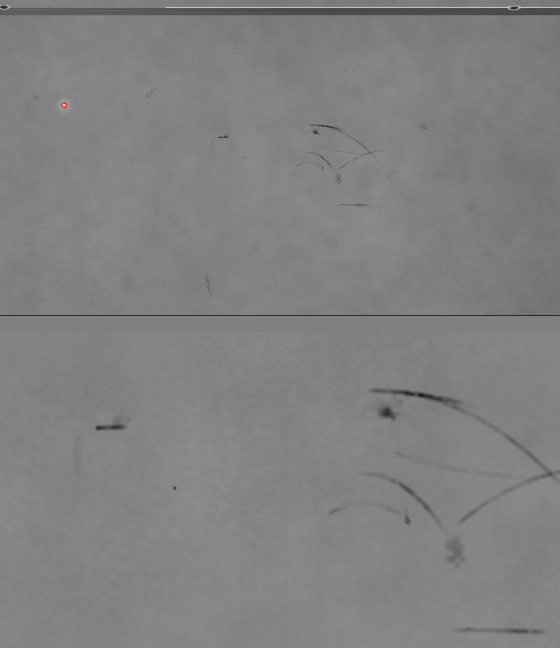
Top, the full canvas; bottom, a detail of the centre.
Reproduce this texture procedurally as a Shadertoy shader.

```glsl
float hash(vec2 p) {
    return fract(sin(dot(p, vec2(127.1, 311.7))) * 43758.5453);
}

float noise(vec2 p) {
    vec2 cell = floor(p), f = fract(p);
    f = f * f * (3.0 - 2.0 * f);
    return mix(mix(hash(cell), hash(cell + vec2(1, 0)), f.x),
               mix(hash(cell + vec2(0, 1)), hash(cell + vec2(1, 1)), f.x), f.y);
}

float fbm(vec2 p) {
    float sum = 0.0, weight = 0.5;
    for (int i = 0; i < 5; i++) {
        sum += weight * noise(p);
        p = mat2(1.6, 1.2, -1.2, 1.6) * p + 7.3;
        weight *= 0.5;
    }
    return sum;
}

// Antialiased coverage of a shape from its signed distance
float fill(float d) {
    return clamp(0.5 - d * iResolution.y, 0.0, 1.0);
}

// Worn parabolic scratch from a to b, bulging by bow
float scratch(vec2 p, vec2 a, vec2 b, float bow, float width) {
    float t = (p.x - a.x) / (b.x - a.x);
    float slope = (b.y - a.y + 4.0 * bow * (1.0 - 2.0 * t)) / (b.x - a.x);
    float d = abs(p.y - mix(a.y, b.y, t) - 4.0 * bow * t * (1.0 - t));
    d /= sqrt(1.0 + slope * slope);
    float ends = smoothstep(0.0, 0.1, t) * smoothstep(1.0, 0.7, t);
    float wear = smoothstep(0.1, 0.8, noise(p * 45.0)) * (0.4 + 1.2 * noise(p * 200.0));
    return ends * (0.2 + wear) * smoothstep(width + 0.0035, width - 0.001, d);
}

// Soft oval stain with a ragged outline
float smudge(vec2 p, vec2 center, vec2 size, float angle) {
    vec2 q = p - center;
    float c = cos(angle), s = sin(angle);
    q = vec2(c * q.x + s * q.y, c * q.y - s * q.x) / size;
    return smoothstep(1.3, 0.1, length(q) + 1.1 * (noise(p * 150.0) - 0.5));
}

// Signed distance to a flat dark knot on the top edge
float knot(vec2 p, vec2 center) {
    vec2 q = p - center;
    q.y += 0.003 * (noise(p * 110.0) - 0.5);
    return (length(q / vec2(0.014, 0.005)) - 1.0) * 0.005;
}

void mainImage(out vec4 fragColor, in vec2 fragCoord) {
    vec2 p = fragCoord / iResolution.y;
    float width = iResolution.x / iResolution.y;

    // Mottled wall, slightly darker towards the right and the top
    float shade = 0.512 + 0.06 * (fbm(p * vec2(5.0, 4.0)) - 0.48);
    shade += 0.045 * (fbm(p * 20.0 + 40.0) - 0.48);
    shade -= 0.036 * smoothstep(0.68, 1.0, p.x / width) * (1.2 - 0.6 * p.y);
    shade -= 0.016 * smoothstep(0.7, 0.95, p.y);

    // Fine blotchy grain, stronger in patches
    float grain = noise(p * 260.0 + 5.0) + 0.7 * noise(p * vec2(110.0, 130.0)) - 0.85;
    shade += (0.010 + 0.012 * noise(p * 12.0)) * grain;

    // Scattered faint stains
    for (int i = 0; i < 20; i++) {
        float k = float(i);
        vec2 center = vec2(hash(vec2(k, 1.0)) * width, 0.06 + 0.78 * hash(vec2(k, 2.0)));
        vec2 size = mix(vec2(0.012, 0.01), vec2(0.045, 0.025), hash(vec2(k, 3.0)));
        shade -= 0.02 * hash(vec2(k, 5.0)) * smudge(p, center, size, 3.0 * hash(vec2(k, 4.0)));
    }
    shade -= 0.06 * smudge(p, vec2(0.115, 0.69), vec2(0.014, 0.009), 0.0);
    shade -= 0.06 * smudge(p, vec2(0.475, 0.703), vec2(0.018, 0.008), 0.8);
    shade -= 0.08 * smudge(p, vec2(0.66, 0.10), vec2(0.03, 0.008), 1.8);
    shade -= 0.09 * smudge(p, vec2(0.716, 0.573), vec2(0.012, 0.009), 0.6);
    shade -= 0.03 * smudge(p, vec2(0.672, 0.535), vec2(0.006, 0.022), 0.0);
    shade -= 0.10 * smudge(p, vec2(1.071, 0.433), vec2(0.009, 0.016), 0.0);
    shade -= 0.10 * smudge(p, vec2(1.338, 0.6), vec2(0.013, 0.01), -0.5);
    shade -= 0.08 * smudge(p, vec2(1.0, 0.587), vec2(0.02, 0.012), 0.4);
    shade -= 0.03 * smudge(p, vec2(1.24, 0.45), vec2(0.03, 0.02), 0.9);

    // Curved scratches and dark chips
    shade -= 0.10 * scratch(p, vec2(0.984, 0.604), vec2(1.227, 0.455), 0.04, 0.001);
    shade -= 0.15 * scratch(p, vec2(0.975, 0.605), vec2(1.1, 0.585), 0.005, 0.001);
    shade -= 0.08 * scratch(p, vec2(1.0, 0.541), vec2(1.16, 0.512), -0.006, 0.001);
    shade -= 0.12 * scratch(p, vec2(0.965, 0.516), vec2(1.069, 0.444), 0.023, 0.001);
    shade -= 0.09 * scratch(p, vec2(1.068, 0.46), vec2(1.22, 0.523), 0.016, 0.001);
    shade -= 0.09 * scratch(p, vec2(0.933, 0.472), vec2(1.03, 0.463), 0.018, 0.001);
    shade -= 0.14 * scratch(p, vec2(1.06, 0.353), vec2(1.18, 0.35), 0.0, 0.001);
    shade -= 0.34 * scratch(p, vec2(0.69, 0.565), vec2(0.73, 0.567), 0.0, 0.001);
    shade -= 0.30 * smudge(p, vec2(0.996, 0.58), vec2(0.013, 0.006), 0.0);
    shade -= 0.16 * smudge(p, vec2(1.02, 0.47), vec2(0.003, 0.009), 0.2);
    shade -= 0.25 * fill(length(p - vec2(0.775, 0.502)) - 0.0018);

    // Dark strip below the top edge, with horizontal streaks
    float strip = fill(abs(p.y - 0.9635) - 0.0115);
    float streaks = 0.05 * (noise(p * vec2(3.0, 300.0)) - 0.5);
    shade = mix(shade, mix(0.37, 0.295, smoothstep(0.0, 1.2, p.x)) + streaks, strip);
    shade -= 0.03 * fill(abs(p.y - 0.953) - 0.001);
    vec3 color = vec3(shade);

    // Bright edge line and its outlined knots
    float edge = fill(abs(p.y - 0.977) - 0.001) * fill(0.523 - p.x);
    color = mix(color, vec3(0.95), edge);
    float k = min(knot(p, vec2(0.012, 0.977)), knot(p, vec2(1.627, 0.975)));
    color = mix(color, vec3(0.88), fill(k - 0.0018));
    color = mix(color, vec3(0.2), fill(k));

    // Glowing red ring with a pale core
    float r = length(p - vec2(0.204, 0.667)) + 0.003 * (noise(p * 180.0) - 0.5);
    color += 0.16 * exp(-r * r / 0.0003);
    color = mix(color, vec3(0.9, 0.75, 0.73), fill(r - 0.006));
    color = mix(color, vec3(0.93, 0.12, 0.09), fill(abs(r - 0.0075) - 0.0018));

    // Black bottom border
    color *= 1.0 - 0.9 * fill(p.y - 0.0023);
    fragColor = vec4(color, 1.0);
}
```
